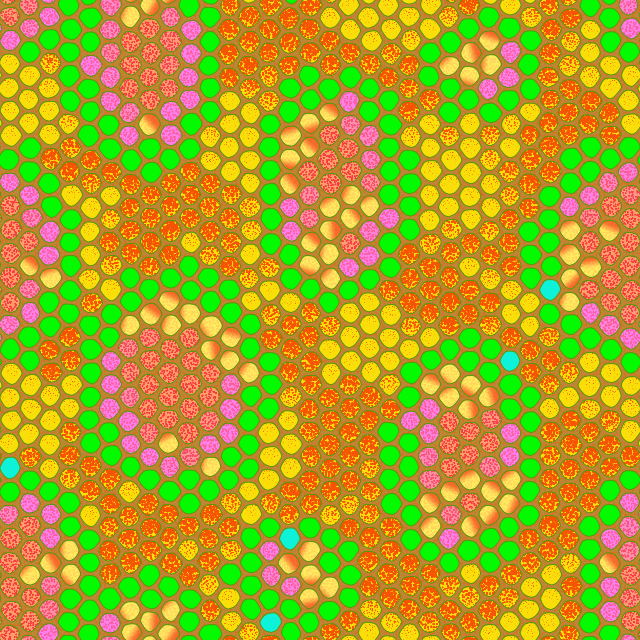
Write a three.js fragment shader that draws this pattern.

```glsl
// Packed rounded cells in staggered columns, grouped into oval rosettes of pink
// and cream cells, ringed by plain green and set in speckled orange and yellow.
// Cells are soft Voronoi shapes; speckle is cellular noise, patches layered sines.
varying vec2 vUv;

const float TAU = 6.283185;
const vec2 GRID = vec2(32.0, 27.0);      // columns and rows of cells
const float JITTER = 0.16;               // wander of cell centres, in rows
const float ROUNDING = 15.0;             // higher gives sharper corners
const float TAPER = 0.55;                // narrowing of the lower half
const float GAP = 0.045;                 // half gap between cells, in rows
const float RIM = 0.085;                 // inner edge of the outline, in rows
const float SOFT = 0.025;                // edge smoothing, in rows
const float GRAINS = 250.0;              // speckles across the canvas
const float RING = 0.041;                // width of the green rings
const vec2 CHAIN_A = vec2(0.755, 0.896); // first rosette of each diagonal chain
const vec2 CHAIN_B = vec2(0.456, 0.102);

const vec3 GREEN = vec3(0.01, 0.98, 0.0);
const vec3 CYAN = vec3(0.05, 0.95, 0.85);
const vec3 YELLOW = vec3(0.98, 0.87, 0.04);
const vec3 ORANGE = vec3(0.96, 0.33, 0.02);
const vec3 RED = vec3(0.95, 0.16, 0.06);
const vec3 PINK = vec3(0.98, 0.38, 0.64);
const vec3 MAGENTA = vec3(1.0, 0.5, 0.93);
const vec3 SALMON = vec3(1.0, 0.62, 0.4);
const vec3 CREAM = vec3(1.0, 0.92, 0.36);
const vec3 BROWN = vec3(0.74, 0.53, 0.22);
const vec3 OLIVE = vec3(0.32, 0.6, 0.02);

vec2 hash2(vec2 p) {
  vec3 q = fract(p.xyx * vec3(0.1031, 0.1030, 0.0973));
  q += dot(q, q.yzx + 33.33);
  return fract((q.xx + q.yz) * q.zy);
}

vec2 cellHash(vec2 id) {
  return hash2(floor(mod(id + 0.5, GRID)));
}

// Centre of a cell, in rows; odd columns are raised by half a row
vec2 cellCentre(vec2 id) {
  vec2 seat = vec2((id.x + 0.5) * GRID.y / GRID.x, id.y + 0.25 + 0.5 * mod(id.x, 2.0));
  return seat + JITTER * (cellHash(id) - 0.5);
}

// Distance to the nearest speckle point
float speckle(vec2 p) {
  vec2 base = floor(p);
  float nearest = 2.0;
  for (int i = 0; i < 9; i++) {
    vec2 id = base + vec2(mod(float(i), 3.0), floor(float(i) / 3.0)) - 1.0;
    nearest = min(nearest, distance(p, id + hash2(mod(id, GRAINS))));
  }
  return nearest;
}

// Broad tiling patches, roughly -1 to 1
float patches(vec2 p, float phase) {
  float a = sin(TAU * (3.0 * p.x + 2.0 * p.y) + phase + sin(TAU * 2.0 * p.y));
  float b = sin(TAU * (4.0 * p.y - 2.0 * p.x) + 2.0 * phase + 1.5 * sin(TAU * 3.0 * p.x));
  return 0.5 * (a + b);
}

// Signed distance to the closest rosette: two diagonal chains of four ovals
float rosettes(vec2 p) {
  float nearest = 1.0;
  for (int i = 0; i < 8; i++) {
    float k = mod(float(i), 4.0);
    float grown = min(k, 1.0);
    float turn = k * TAU / 4.0;
    vec2 centre = (i < 4 ? CHAIN_A : CHAIN_B) + 0.25 * k;
    centre += vec2(0.02 * grown, -0.0625 * sin(turn));
    vec2 radius = vec2(0.06 + 0.026 * (1.0 - cos(turn)), 0.045 + 0.1 * grown);
    vec2 d = p - centre;
    d -= floor(d + 0.5);
    float m = length(d / radius);
    nearest = min(nearest, m * (m - 1.0) / max(length(d / (radius * radius)), 0.001));
  }
  return nearest;
}

// Fill of one cell; local is the offset from its centre
vec3 cellColour(vec2 centre, vec2 local, vec2 rnd, float grain) {
  float d = rosettes(centre) + 0.012 * (rnd.x - 0.5);
  if (d > 0.0 && d < RING) return rnd.y > 0.985 ? CYAN : GREEN;
  if (d >= RING) {
    float heat = patches(centre, 0.7) + 1.1 * (rnd.y - 0.5);
    float cover = mix(0.12, 0.62, smoothstep(-0.5, 0.25, heat));
    cover += 0.35 * local.y - 0.6 * dot(local, local);
    return mix(ORANGE, YELLOW, smoothstep(cover - 0.12, cover + 0.12, grain));
  }
  float dots = smoothstep(0.28, 0.5, grain);
  if (patches(centre, 2.6) + 0.9 * (rnd.y - 0.5) > 0.3) {
    float blush = smoothstep(0.1, 0.55, dot(local, normalize(rnd - 0.5)) + 0.3 * rnd.x);
    return mix(mix(CREAM, SALMON, 0.3 * (1.0 - dots)), RED, 0.65 * blush);
  }
  float depth = smoothstep(0.015, 0.05, -d + 0.02 * (rnd.y - 0.5));
  return mix(mix(PINK, mix(RED, PINK, 0.35), depth), mix(MAGENTA, SALMON, depth), dots);
}

void main() {
  vec2 p = vUv * GRID.y;
  vec2 base = floor(vUv * GRID);

  // Nearest cell
  vec2 id = base;
  float nearest = 9.0;
  for (int i = 0; i < 9; i++) {
    vec2 other = base + vec2(mod(float(i), 3.0), floor(float(i) / 3.0)) - 1.0;
    float d = distance(p, cellCentre(other));
    if (d < nearest) { nearest = d; id = other; }
  }

  // Rounded distance to the cell border
  vec2 centre = cellCentre(id);
  vec2 local = p - centre;
  float sum = 0.0;
  for (int i = 0; i < 9; i++) {
    if (i == 4) continue;
    vec2 other = cellCentre(id + vec2(mod(float(i), 3.0), floor(float(i) / 3.0)) - 1.0);
    float d = dot(0.5 * (centre + other) - p, normalize(other - centre));
    sum += exp(-ROUNDING * d);
  }
  float inset = -log(sum) / ROUNDING - TAPER * max(-local.y, 0.0) * abs(local.x);

  // Gap, outline and fill
  float grain = speckle(vUv * GRAINS);
  vec3 gap = mix(BROWN, ORANGE, 0.4 * smoothstep(0.35, 0.7, grain));
  vec3 fill = cellColour(centre / GRID.y, local, cellHash(id + 7.0), grain);
  vec3 colour = mix(gap, OLIVE, smoothstep(GAP - SOFT, GAP + SOFT, inset));
  colour = mix(colour, fill, smoothstep(RIM - SOFT, RIM + SOFT, inset));
  gl_FragColor = vec4(colour, 1.0);
}
```
